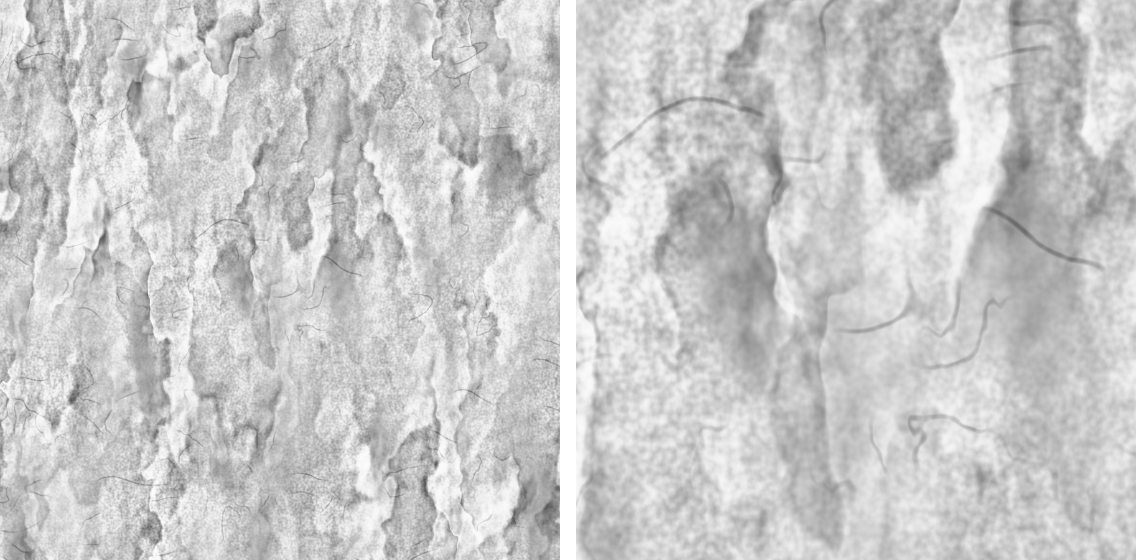
Left, the full canvas; right, a detail of the centre.
Give the GLSL for this texture, as a WebGL 2 fragment shader.

```glsl
#version 300 es
precision highp float;
// Pale grey tree bark: upright ragged plates, bright rims, dark crevices and fine grain.

uniform vec2 u_resolution;
out vec4 fragColor;

float hash(vec2 cell) {
    vec3 q = fract(cell.xyx * vec3(0.1031, 0.1030, 0.0973));
    q += dot(q, q.yzx + 33.33);
    return fract((q.x + q.y) * q.z);
}

float cornerSlope(vec2 cell, vec2 offset) {
    float angle = 6.2832 * hash(cell);
    return dot(vec2(cos(angle), sin(angle)), offset);
}

// Gradient noise, centred on zero
float noise(vec2 p) {
    vec2 i = floor(p), f = p - i;
    vec2 s = f * f * f * (f * (f * 6.0 - 15.0) + 10.0);
    vec2 x = vec2(1.0, 0.0);
    float low = mix(cornerSlope(i, f), cornerSlope(i + x.xy, f - x.xy), s.x);
    float high = mix(cornerSlope(i + x.yx, f - x.yx), cornerSlope(i + x.xx, f - x.xx), s.x);
    return mix(low, high, s.y);
}

float fbm(vec2 p) {
    float sum = 0.0, amplitude = 0.5;
    for (int i = 0; i < 4; i++) {
        sum += amplitude * noise(p);
        p = mat2(1.6, 1.2, -1.2, 1.6) * p + 17.3;
        amplitude *= 0.5;
    }
    return sum;
}

// Stretched noise with a leaning, ragged warp
float plateField(vec2 p, vec2 scale, float seed) {
    vec2 q = p;
    q.x += 0.09 * noise(p * 2.3 + seed) + 0.06 * fbm(p * vec2(15.0, 10.0) + seed);
    q.y += 0.06 * noise(p * vec2(9.0, 6.0) - seed);
    q.x += 0.009 * noise(p * vec2(48.0, 40.0) + seed);
    return noise(q * scale + seed * 3.7);
}

// Approximate signed distance to the outline of a plate
float plateDistance(vec2 p, vec2 scale, float seed) {
    float e = 0.004;
    float n = plateField(p, scale, seed);
    vec2 slope = vec2(plateField(p + vec2(e, 0.0), scale, seed) - n,
                      plateField(p + vec2(0.0, e), scale, seed) - n) / e;
    return n / max(length(slope), 0.5 * max(scale.x, scale.y));
}

// Bright rim inside the outline, dark crevice outside it
float rimProfile(float d, float width) {
    float side = smoothstep(-0.25 * width, 0.3 * width, d);
    float rim = side * exp(-max(d, 0.0) / width);
    float outer = min(d, 0.0) / width;
    float crevice = (1.0 - side) * (0.6 * exp(outer) + 0.65 * exp(outer * 3.0));
    return rim - crevice;
}

float plateShade(vec2 p, vec2 scale, float seed) {
    float strength = smoothstep(-0.25, 0.25, noise(p * vec2(6.0, 4.0) - seed));
    float width = 0.017 + 0.024 * noise(p * vec2(9.0, 5.0) + seed * 2.0);
    return strength * rimProfile(plateDistance(p, scale, seed), max(width, 0.006));
}

float crack(vec2 p, vec2 scale, float seed) {
    float d = abs(plateDistance(p, scale, seed));
    float mask = smoothstep(0.12, 0.4, noise(p * 13.0 + seed * 1.9));
    return mask * (1.0 - smoothstep(0.0003, 0.0024, d));
}

// Side-lit slope of small lumps
float relief(vec2 p, vec2 scale) {
    vec2 toLight = vec2(-0.004, 0.005);
    return fbm((p - toLight) * scale) - fbm((p + toLight) * scale);
}

void main() {
    vec2 p = gl_FragCoord.xy / u_resolution.y;

    // Broad tones and soft hollows
    float tone = 0.806 + 0.27 * fbm(p * vec2(11.0, 3.2) + 5.0);
    float hollow = smoothstep(0.16, 0.42, noise(p * vec2(14.0, 5.0) + 41.0));
    tone -= 0.11 * hollow;

    // Large plates, narrow ridges between them, small flakes
    float plates = plateShade(p, vec2(8.0, 1.5), 11.0);
    float ridges = plateShade(p, vec2(13.0, 3.0), 29.0);
    float flakes = plateShade(p, vec2(19.0, 8.0), 83.0);
    tone += 0.24 * plates + 0.18 * ridges + 0.09 * flakes;

    // Lumps, and folds that gather near the plate rims
    float folds = 0.7 + 0.8 * smoothstep(0.05, 0.5, abs(plates) + abs(ridges));
    tone += folds * (0.32 * relief(p, vec2(21.0, 14.0)) + 0.13 * relief(p + 3.0, vec2(46.0, 36.0)));

    // Short thin cracks, crosswise and branching
    tone -= 0.17 * crack(p, vec2(7.0, 17.0), 53.0);
    tone -= 0.14 * crack(p, vec2(24.0, 15.0), 67.0);

    // Pitted grain, calmer in the hollows
    float roughness = (1.0 - 0.6 * hollow) * (0.85 + 0.9 * noise(p * vec2(9.0, 5.0) + 71.0));
    float grain = 0.2 * fbm(p * vec2(120.0, 95.0)) + 0.13 * noise(p * 220.0 + 9.0);
    tone += roughness * grain;

    // Gentle shoulder keeps the highlights below white
    tone = min(tone, 0.88 + 0.11 * (1.0 - exp(-max(tone - 0.88, 0.0) / 0.11)));
    fragColor = vec4(vec3(clamp(tone, 0.36, 1.0)), 1.0);
}
```
